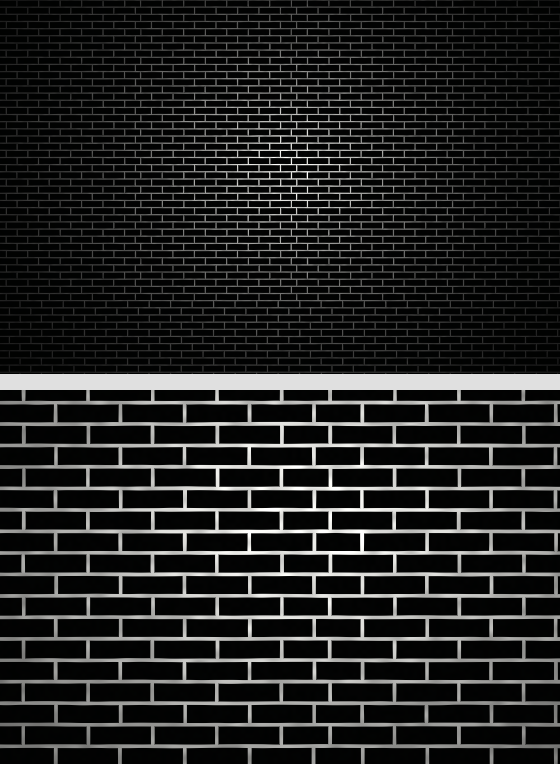
Top, the full canvas; bottom, a detail of the centre.
Write a WebGL 2 fragment shader that draws this pattern.

```glsl
#version 300 es
precision highp float;

uniform vec2 u_resolution;
out vec4 fragColor;

float hash(vec2 p) {
    p = fract(p * vec2(0.1031, 0.1137));
    p += dot(p, p.yx + 33.33);
    return fract((p.x + p.y) * p.x * 97.3);
}

float noise(vec2 p) {
    vec2 cell = floor(p);
    vec2 f = fract(p);
    f = f * f * (3.0 - 2.0 * f);
    float low = mix(hash(cell), hash(cell + vec2(1.0, 0.0)), f.x);
    float high = mix(hash(cell + vec2(0.0, 1.0)), hash(cell + vec2(1.0)), f.x);
    return mix(low, high, f.y);
}

// Smooth coverage of a line with the given half width
float lineCoverage(float dist, float halfWidth, float pixel) {
    return clamp((halfWidth - dist) / pixel + 0.5, 0.0, 1.0);
}

// Running bond, with a short brick at each panel seam
float courseOffset(float x, float course) {
    float panel = floor((x - 0.787) / 0.4176) + 1.0;
    float panelShift = -0.25 * panel;
    float lowerShift = 0.39;
    float shift = course < 42.0 ? panelShift : lowerShift;
    return shift + 0.5 * mod(course, 2.0);
}

float mortarMask(vec2 p, float pixel) {
    const vec2 brick = vec2(0.05762, 0.01914);

    // Bed joints, very slightly uneven
    float wobble = 0.0004 * (noise(p * vec2(24.0, 52.0)) - 0.5);
    float y = (p.y + wobble) / brick.y;
    float course = floor(y);
    float bedDistance = abs(y - round(y)) * brick.y;

    // Head joints, each moved a little
    float x = (p.x - 0.7803) / brick.x - courseOffset(p.x, course);
    float joint = round(x);
    float jitter = 0.015 * (hash(vec2(joint + 60.0, course)) - 0.5);
    float headDistance = abs(x - joint - jitter) * brick.x;

    // Wear varies the thickness of the mortar
    float halfWidth = 0.0015 + 0.0003 * noise(p * 75.0);
    float bed = lineCoverage(bedDistance, halfWidth, pixel);
    float head = lineCoverage(headDistance, halfWidth, pixel);
    return max(bed, head);
}

void main() {
    vec2 uv = gl_FragCoord.xy / u_resolution;
    float pixel = 1.0 / u_resolution.y;
    vec2 p = vec2(uv.x * 1.5, 1.0 - uv.y);

    // Soft spotlight fading to the edges
    vec2 fromLight = (p - vec2(0.768, 0.45)) / vec2(0.75, 0.62);
    float light = 1.17 * exp(-1.85 * sqrt(dot(fromLight, fromLight) + 0.01));

    // Dark bricks and worn grey mortar
    float grain = noise(p * 240.0);
    vec3 brickColor = vec3(0.004, 0.006, 0.005) + 0.01 * light * grain;
    float wear = 0.85 + 0.27 * noise(p * vec2(90.0, 130.0));
    vec3 mortarColor = vec3(1.0, 1.0, 0.985) * light * wear;

    vec3 color = mix(brickColor, mortarColor, mortarMask(p, pixel));
    fragColor = vec4(color, 1.0);
}
```
